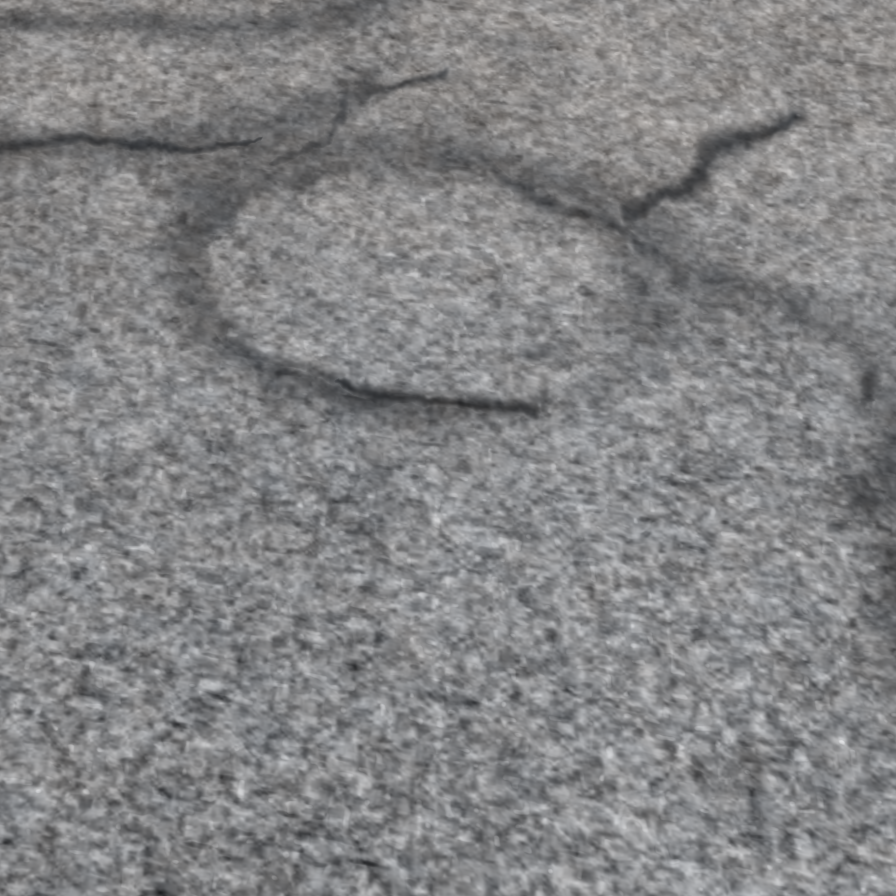
This texture is drawn by a Shadertoy shader. Its source:

```glsl
// Weathered grey rock seen at a slant: an oval slab ringed by a dark groove,
// with cracks branching across the upper part. Layered value noise makes the
// grain; tapered polylines and soft ellipses make the fissures and stains.

float hash(vec2 p) {
    vec3 q = fract(vec3(p.xyx) * 0.1031);
    q += dot(q, q.yzx + 33.33);
    return fract((q.x + q.y) * q.z);
}

float noise(vec2 p) {
    vec2 i = floor(p), f = fract(p);
    f = f * f * (3.0 - 2.0 * f);
    return mix(mix(hash(i), hash(i + vec2(1, 0)), f.x),
               mix(hash(i + vec2(0, 1)), hash(i + vec2(1, 1)), f.x), f.y);
}

// Signed fractal noise, roughly -0.5 to 0.5
float fbm(vec2 p) {
    float sum = 0.0, amp = 0.5;
    for (int i = 0; i < 4; i++) {
        sum += amp * (noise(p) - 0.5);
        p = mat2(0.8, 0.6, -0.6, 0.8) * p * 2.03 + 17.0;
        amp *= 0.55;
    }
    return sum;
}

// Soft line between two points; z holds the half width at each end
float segment(vec2 p, vec3 a, vec3 b) {
    vec2 d = b.xy - a.xy;
    float t = clamp(dot(p - a.xy, d) / dot(d, d), 0.0, 1.0);
    float r = length(p - a.xy - d * t) / mix(a.z, b.z, t);
    return exp(-r * r);
}

float crack(vec2 p, vec3 a, vec3 b, vec3 c, vec3 d) {
    return max(segment(p, a, b), max(segment(p, b, c), segment(p, c, d)));
}

float blob(vec2 p, vec2 centre, vec2 size) {
    vec2 q = (p - centre) / size;
    return exp(-dot(q, q));
}

void mainImage(out vec4 fragColor, in vec2 fragCoord) {
    vec2 uv = fragCoord / iResolution.xy;
    vec2 wobble = vec2(fbm(uv * 24.0), fbm(uv * 24.0 + 50.0));
    vec2 p = uv + wobble * vec2(0.030, 0.022);

    // Grain gets finer and flatter towards the far top edge
    vec2 ground = vec2((uv.x - 0.5) * (1.0 + 0.35 * uv.y),
                       uv.y * (1.25 + 0.4 * uv.y) + 0.22 * uv.x) + 3.0;
    vec2 g = ground + wobble * 0.012;
    float contrast = mix(1.12, 0.72, smoothstep(0.0, 0.9, uv.y));
    float grain = 0.21 * (noise(g * 62.0) - 0.5)
                + 0.23 * (noise(g * 118.0 + 9.0) - 0.5)
                + 0.10 * (noise(g * 215.0 + 31.0) - 0.5);
    float glint = smoothstep(0.74, 0.98, noise(g * 88.0 + 71.0));
    float pit = smoothstep(0.70, 0.98, noise(g * vec2(48.0, 74.0) + 13.0));
    float tone = 0.535 + contrast * (grain + 0.10 * glint - 0.11 * pit);
    tone += 0.13 * fbm(ground * 9.0);

    // Broad light: pale far right and slab, dim near left
    tone += 0.035 * blob(uv, vec2(0.85, 0.82), vec2(0.35, 0.25));
    tone -= 0.05 * blob(uv, vec2(0.12, 0.06), vec2(0.28, 0.16));
    tone += 0.02 * blob(uv, vec2(0.47, 0.69), vec2(0.20, 0.10));

    // Groove round the slab, deeper on its left and lower sides
    vec2 q = p - vec2(0.465, 0.675);
    q.y += 0.10 * q.x;
    float rim = length(q / vec2(0.245, 0.128));
    float angle = atan(q.y / 0.128, q.x / 0.245);
    float outside = rim - 1.04;
    float groove = exp(-pow(outside / (outside > 0.0 ? 0.17 : 0.07), 2.0));
    float depth = 0.20 + 0.14 * smoothstep(0.0, 0.9, cos(angle + 2.75))
                + 0.06 * sin(angle * 3.0 + 1.0);
    float dark = groove * depth;

    // Wide soft shade beside the fissures
    float shade = crack(p, vec3(0.0, 0.835, 0.022), vec3(0.15, 0.84, 0.022),
                           vec3(0.30, 0.845, 0.035), vec3(0.40, 0.90, 0.022));
    shade = max(shade, crack(p, vec3(0.22, 0.79, 0.035), vec3(0.38, 0.84, 0.025),
                                vec3(0.55, 0.82, 0.025), vec3(0.72, 0.755, 0.035)));
    shade = max(shade, crack(p, vec3(0.70, 0.76, 0.03), vec3(0.77, 0.69, 0.035),
                                vec3(0.87, 0.665, 0.02), vec3(0.97, 0.615, 0.02)));
    shade = max(shade, crack(p, vec3(0.0, 0.98, 0.01), vec3(0.20, 0.972, 0.018),
                                vec3(0.35, 0.975, 0.02), vec3(0.47, 1.01, 0.015)));
    dark = max(dark, 0.27 * shade);
    dark = max(dark, 0.19 * blob(p, vec2(0.73, 0.64), vec2(0.06, 0.05)));
    dark = max(dark, 0.15 * blob(p, vec2(0.43, 0.46), vec2(0.022, 0.07)));
    dark = max(dark, 0.25 * blob(p, vec2(0.60, 0.603), vec2(0.026, 0.012)));

    // Narrow, deep cuts
    float cut = crack(p, vec3(0.0, 0.833, 0.012), vec3(0.08, 0.844, 0.009),
                         vec3(0.18, 0.834, 0.008), vec3(0.30, 0.846, 0.003));
    cut = max(cut, 0.8 * crack(p, vec3(0.31, 0.82, 0.005), vec3(0.37, 0.845, 0.008),
                                  vec3(0.38, 0.895, 0.010), vec3(0.50, 0.917, 0.005)));
    cut = max(cut, crack(p, vec3(0.70, 0.765, 0.012), vec3(0.77, 0.788, 0.010),
                            vec3(0.80, 0.836, 0.017), vec3(0.89, 0.872, 0.008)));
    cut = max(cut, 0.75 * crack(p, vec3(0.53, 0.82, 0.009), vec3(0.62, 0.768, 0.010),
                                   vec3(0.70, 0.745, 0.012), vec3(0.76, 0.69, 0.013)));
    cut = max(cut, 0.6 * crack(p, vec3(0.76, 0.70, 0.008), vec3(0.85, 0.675, 0.008),
                                  vec3(0.91, 0.64, 0.009), vec3(0.96, 0.615, 0.006)));
    cut = max(cut, 1.1 * crack(p, vec3(0.38, 0.570, 0.004), vec3(0.43, 0.557, 0.012),
                                  vec3(0.49, 0.548, 0.006), vec3(0.59, 0.545, 0.011)));
    cut = max(cut, 0.65 * crack(p, vec3(0.20, 0.68, 0.014), vec3(0.24, 0.645, 0.014),
                                   vec3(0.29, 0.60, 0.010), vec3(0.38, 0.570, 0.008)));
    cut = max(cut, blob(p, vec2(0.965, 0.567), vec2(0.017, 0.034)));
    cut = max(cut, 0.95 * blob(p, vec2(0.965, 0.44), vec2(0.025, 0.022)));
    cut = max(cut, 0.9 * blob(p, vec2(1.01, 0.33), vec2(0.032, 0.10)));
    dark = max(dark, 0.53 * cut);
    dark = max(dark, 0.30 * blob(p, vec2(1.0, 0.50), vec2(0.04, 0.14)));
    tone = mix(tone, 0.535 + 0.6 * (tone - 0.535), dark) * (1.0 - dark);

    // Cool fissures, faintly warm slab and far rock
    float warmth = 0.012 * smoothstep(0.5, 0.9, uv.y) * (1.0 - 2.0 * dark)
                 + 0.02 * fbm(ground * 22.0 + 5.0);
    vec3 colour = tone + vec3(warmth - 0.004, 0.0, 0.008 - warmth);
    fragColor = vec4(clamp(colour, 0.0, 1.0), 1.0);
}
```
